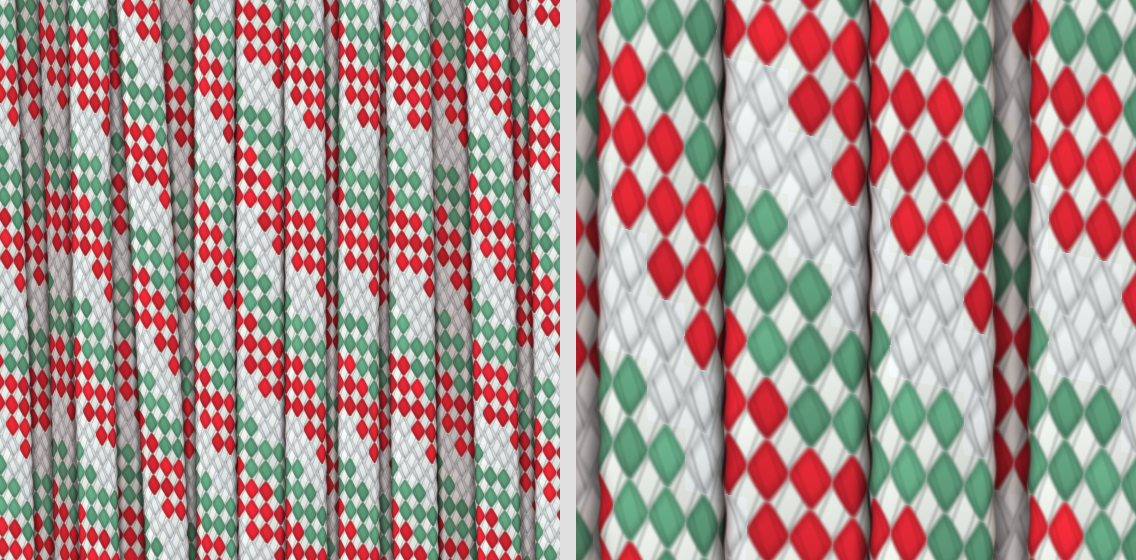
Left: the whole. Right: its middle third, enlarged.
Write a WebGL 2 fragment shader that draws this texture.

```glsl
#version 300 es
precision highp float;
// Upright braided cords in red, green and white, lying in two layers.
uniform vec2 u_resolution;
out vec4 fragColor;

// Each cord: centre at top, centre at bottom, half width, height of its first red band.
const vec4 BACK[8] = vec4[8](
  vec4(.051, .086, .034, .150), vec4(.100, .128, .030, .115),
  vec4(.192, .224, .042, .080), vec4(.311, .335, .038, .200),
  vec4(.574, .585, .036, .262), vec4(.672, .682, .036, .185),
  vec4(.796, .822, .038, .165), vec4(.914, .938, .036, -.020));
const vec4 FRONT[10] = vec4[10](
  vec4(-.010, .024, .039, .135), vec4(.156, .177, .036, .140),
  vec4(.248, .300, .039, -.005), vec4(.382, .388, .037, .160),
  vec4(.462, .469, .043, .060), vec4(.541, .549, .037, .150),
  vec4(.640, .642, .037, .150), vec4(.725, .744, .041, .155),
  vec4(.868, .893, .040, .130), vec4(.983, .998, .042, -.005));

float hash(vec2 p) {
  vec3 q = fract(vec3(p.xyx) * .1031);
  q += dot(q, q.yzx + 33.33);
  return fract((q.x + q.y) * q.z);
}

// Rhombus distance with softened corners; the cell border lies at 0.5.
float rhombus(vec2 d) {
  vec2 a = sqrt(d * d + .004) - .03;
  return a.x + a.y;
}

// Soft grooves between the yarns that cross one cell.
float yarns(vec2 d, float lean) {
  float s = abs(fract((d.x + lean * d.y * .65) * 2. + .5) - .5);
  return 1. - .15 * smoothstep(.3, .5, s);
}

vec3 braid(float t, float down, float seed, float redStart) {
  vec3 white = vec3(.88, .90, .90), cream = vec3(.84, .85, .79);
  vec3 red = vec3(.85, .15, .20), green = vec3(.37, .62, .49);
  float around = 1.65 * mix(t, asin(clamp(t, -1., 1.)), .3);
  vec2 q = vec2(around + seed * .5, (down - .008 * t) / .0371 + seed);

  // Two interleaved lattices: dyed cells and plain cells.
  vec2 dyedId = vec2(floor(q.x), round(q.y));
  vec2 plainId = vec2(round(q.x), floor(q.y));
  vec2 dyedPos = q - dyedId - vec2(.5, 0);
  vec2 plainPos = q - plainId - vec2(0, .5);
  float dyedDist = rhombus(dyedPos), plainDist = rhombus(plainPos);

  // Slanting bands run red, white, green down the cord.
  float along = (dyedId.y - seed) * .0371;
  float across = (dyedId.x + .5 - seed * .5) * .026;
  float band = fract((along - across - redStart) / .286 + .2);
  vec3 dye = band < .4 ? red : band < .67 ? white : green;
  float isWhite = step(.4, band) * step(band, .67);

  // Light each cell as a small raised pillow.
  float dyedTone = .92 + .16 * hash(dyedId + seed * 71.);
  dyedTone = mix(dyedTone, .98, isWhite);
  dyedTone *= mix(1., yarns(dyedPos, -1.), mix(.5, 1., isWhite));
  dyedTone *= 1. - .2 * smoothstep(.2, .54, dyedDist) - .12 * dyedPos.y;
  float plainTone = .97 + .06 * hash(plainId + seed * 37.);
  plainTone *= yarns(plainPos, 1.);
  plainTone *= 1. - .13 * smoothstep(.25, .54, plainDist) - .08 * plainPos.y;
  vec3 plain = mix(cream, white, max(isWhite, .6));
  float cover = smoothstep(.6, .42, dyedDist);
  return mix(plain * plainTone, dye * dyedTone, cover);
}

// Lays one cord over the colour beneath it, with its contact shadow.
void layCord(inout vec3 color, vec2 p, vec4 cord, float seed, vec3 light) {
  float down = 1. - p.y;
  float bend = .0015 * sin(down * 5. + seed * 20.);
  float x = p.x - mix(cord.x, cord.y, down) - bend;
  float scallop = .0008 * cos((down / .0371 + seed) * 6.2832 + sign(x));
  float halfWidth = cord.z + scallop;
  float t = x / halfWidth;
  color *= 1. - .5 * smoothstep(.012, -.002, abs(x) - halfWidth);
  vec3 skin = braid(t, down, seed, cord.w);
  // Warm shade where the cord turns away.
  float facing = smoothstep(0., .65, sqrt(max(0., 1. - t * t)));
  skin *= light * mix(vec3(.62, .53, .52), vec3(1.03), facing) * (1. - .04 * t);
  float edge = .6 / u_resolution.x + .0008;
  color = mix(color, skin, smoothstep(edge, -edge, abs(x) - halfWidth));
}

void main() {
  vec2 p = gl_FragCoord.xy / u_resolution;
  vec3 color = vec3(.30, .18, .21);
  for (int i = 0; i < 8; i++)
    layCord(color, p, BACK[i], hash(vec2(i, 3)), vec3(.84, .79, .79));
  for (int i = 0; i < 10; i++)
    layCord(color, p, FRONT[i], hash(vec2(i, 11)), vec3(1));
  fragColor = vec4(color, 1);
}
```
